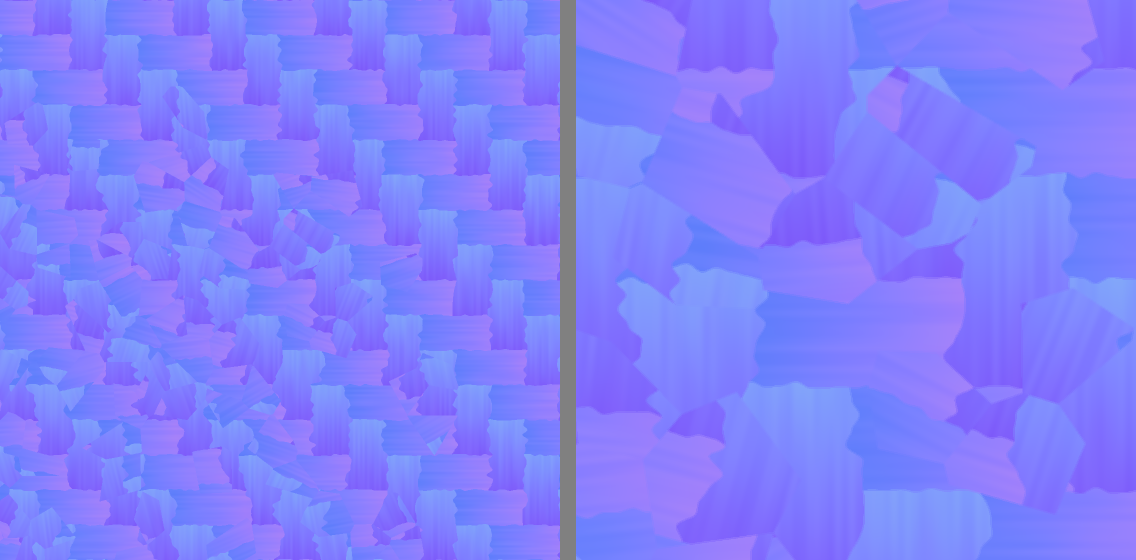
Left, the full canvas; right, a detail of the centre.
A three.js fragment shader for this texture map:

```glsl
// Normal map of a 2/2 twill weave on a 16 by 16 grid: each strip spans two cells
// and its slope runs from one end to the other. Streaks follow the strip, edges are
// ragged, and a worn region is broken into shifted, turned Voronoi shards.
varying vec2 vUv;

vec2 hash2(vec2 p) {
  vec3 a = fract(p.xyx * vec3(0.1031, 0.1030, 0.0973));
  a += dot(a, a.yzx + 33.33);
  return fract((a.xx + a.yz) * a.zy);
}

float noise(vec2 p) {
  vec2 i = floor(p), f = fract(p);
  f = f * f * (3.0 - 2.0 * f);
  return mix(mix(hash2(i).x, hash2(i + vec2(1, 0)).x, f.x),
             mix(hash2(i + vec2(0, 1)).x, hash2(i + vec2(1, 1)).x, f.x), f.y);
}

// Damage fades out towards the right and the top
float wearAt(vec2 p) {
  return (1.0 - smoothstep(9.5, 13.5, p.x)) * (1.0 - smoothstep(10.8, 13.2, p.y));
}

// Moves the weave inside each broken shard
vec2 shatter(vec2 p) {
  vec2 site = p, id = vec2(0);
  float nearest = 9.0;
  for (int y = -1; y <= 1; y++) {
    for (int x = -1; x <= 1; x++) {
      vec2 cell = floor(p) + vec2(x, y);
      vec2 s = cell + hash2(mod(cell, 16.0) + 7.0);
      float d = dot(p - s, p - s);
      if (d < nearest) { nearest = d; site = s; id = mod(cell, 16.0); }
    }
  }
  if (hash2(id + 41.0).x > 0.5 * wearAt(site)) return p;
  vec2 r = hash2(id + 83.0) - 0.5;
  float turn = (hash2(id + 59.0).y - 0.5) * 1.1;
  float c = cos(turn), s = sin(turn);
  return site + mat2(c, s, -s, c) * (p - site) + r * 1.3;
}

vec3 weave(vec2 p) {
  float wear = wearAt(p);
  p = shatter(p);

  // Ragged strip sides, with broad bulges where worn
  vec2 q = p;
  q.x += (noise(p * vec2(2.0, 7.0) + 11.0) - 0.5) * 0.2;
  q.x += (noise(p * 1.4 + 50.0) - 0.5) * 0.5 * wear;
  q.y += (noise(p * vec2(7.0, 2.0) + 90.0) - 0.5) * 0.07;

  // Twill step: 3 and 0 are the ends of a flat strip, 1 and 2 of an upright one
  vec2 cell = floor(q);
  float k = mod(cell.x + cell.y + 1.0, 4.0);
  bool flatStrip = k < 0.5 || k > 2.5;
  vec2 start = cell - (flatStrip ? vec2(k < 0.5 ? 1.0 : 0.0, 0.0)
                                 : vec2(0.0, k > 1.5 ? 1.0 : 0.0));
  vec2 local = p - start;
  vec2 axis = flatStrip ? local : local.yx;
  float along = clamp(axis.x * 0.5, 0.0, 1.0);

  // Fibre streaks, drawn out along the strip
  vec2 seed = hash2(mod(start, 16.0) + 23.0) * 40.0 + 4.0;
  float fine = noise(vec2(axis.x * 0.7, axis.y * 15.0) + seed) - 0.5;
  float coarse = noise(vec2(axis.x * 1.6, axis.y * 5.0) + seed.yx) - 0.5;
  float streak = fine * 0.045 + coarse * 0.035;

  vec2 slope = flatStrip ? vec2(mix(0.395, 0.625, along) + streak, 0.5 + fine * 0.025)
                         : vec2(0.5 + fine * 0.025, mix(0.38, 0.62, along) + streak);
  vec2 n = slope * 2.0 - 1.0;
  return vec3(slope, 0.5 + 0.5 * sqrt(max(0.0, 1.0 - dot(n, n))));
}

void main() {
  // Four samples smooth the hard edges
  vec3 sum = vec3(0);
  for (int i = 0; i < 4; i++) {
    vec2 corner = vec2(mod(float(i), 2.0), floor(float(i) * 0.5)) - 0.5;
    sum += weave((vUv + corner * 0.001) * 16.0);
  }
  gl_FragColor = vec4(sum * 0.25, 1.0);
}
```
